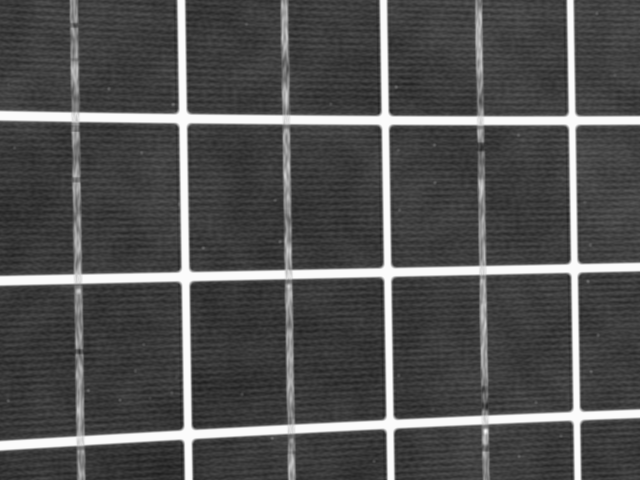
A Shadertoy shader for this texture:

```glsl
vec2 hash2(vec2 p) {
    vec3 q = fract(p.xyx * vec3(0.1031, 0.1030, 0.0973));
    q += dot(q, q.yzx + 33.33);
    return fract((q.xx + q.yz) * q.zy);
}

float cornerSlope(vec2 corner, vec2 offset) {
    float angle = 6.2832 * hash2(corner).x;
    return dot(vec2(cos(angle), sin(angle)), offset);
}

float gradientNoise(vec2 p) {
    vec2 i = floor(p), f = fract(p);
    vec2 w = f * f * f * (f * (f * 6.0 - 15.0) + 10.0);
    vec2 e = vec2(1.0, 0.0);
    return mix(mix(cornerSlope(i, f), cornerSlope(i + e, f - e), w.x),
               mix(cornerSlope(i + e.yx, f - e.yx), cornerSlope(i + 1.0, f - 1.0), w.x), w.y);
}

float smoothMin(float a, float b, float k) {
    float h = max(k - abs(a - b), 0.0) / k;
    return min(a, b) - h * h * k * 0.25;
}

// Coverage of a shape from its signed distance, with a soft photographic edge
float cover(float d, float blur) {
    float w = max(blur, 1.0 / iResolution.y);
    return 1.0 - smoothstep(-w, w, d);
}

// Sparse pale dust, one possible grain per grid square
float dust(vec2 p) {
    vec2 id = floor(p * 15.0);
    vec2 center = 0.2 + 0.6 * hash2(id + 40.0);
    float d = length(fract(p * 15.0) - center) / 15.0;
    vec2 rnd = hash2(id + 91.0);
    return step(0.8, rnd.x) * rnd.y * cover(d - 0.003, 0.003);
}

void mainImage(out vec4 fragColor, in vec2 fragCoord) {
    vec2 p = fragCoord / iResolution.y;

    // Perspective: columns narrow to the right and rows converge
    float along = p.x + (p.y - 0.5) * 0.0156 - 0.1615;
    float depth = 0.2286 - 0.021 * along;
    float cellWidth = 2.0 * depth * depth / 0.2286;
    float cellHeight = 0.3438 - 0.041 * p.x + 0.0092 * p.x * p.x;
    vec2 grid = vec2(0.5 * along / depth, (p.y - 0.415 - 0.0215 * p.x) / cellHeight);
    vec2 cell = vec2(floor(grid.x + 0.5), floor(grid.y));
    vec2 local = vec2(grid.x - cell.x, fract(grid.y));

    // Silicon: uneven tone, fine conductor lines and grain
    float tone = 0.198 + 0.03 * p.x + 0.028 * p.y;
    tone += 0.035 * (hash2(cell + 17.0).x - 0.5);
    tone += 0.05 * gradientNoise(p * 4.5) + 0.04 * gradientNoise(p * 17.0 + 8.0);
    float lineStrength = 0.028 + 0.02 * gradientNoise(p * vec2(9.0, 14.0) + 30.0);
    tone += lineStrength * cos(6.2832 * 23.0 * grid.y);
    tone += 0.06 * gradientNoise(p * vec2(95.0, 180.0));
    tone += 0.16 * dust(p);

    // White gaps between cells, filleted where they cross
    float gapX = (0.5 - abs(local.x) - 0.019) * cellWidth;
    float gapY = (min(local.y, 1.0 - local.y) - 0.03) * cellHeight;
    float gap = smoothMin(gapX, gapY, 0.012);

    // Dark rim of each cell, heavier on its right side
    float rim = local.x > 0.0 ? 0.07 : 0.035;
    tone -= rim * cover(abs(gapX - 0.006) - 0.001, 0.003);
    tone -= 0.03 * cover(abs(gapY - 0.006) - 0.001, 0.004);

    // Tarnished ribbon down the middle of each cell
    float wear = gradientNoise(vec2(cell.x * 7.3 + 2.0, p.y * 17.0));
    float streak = gradientNoise(vec2(p.x * 160.0, p.y * 45.0));
    float ribbonTone = 0.57 + 0.32 * wear + 0.24 * streak;
    float tip = cover(length(vec2(local.x * cellWidth, (local.y - 0.925) * cellHeight)) - 0.005, 0.005);
    float tipShine = hash2(cell + 5.0).y;
    ribbonTone += 0.35 * tip * tipShine;
    float pit = smoothstep(0.3, 0.45, gradientNoise(vec2(cell.x * 11.7 + 60.0, p.y * 28.0)));
    ribbonTone -= 0.25 * pit;
    float breakAt = cover((abs(local.y - 0.957) - 0.014) * cellHeight, 0.004);
    ribbonTone = mix(ribbonTone, 0.36, breakAt * (0.4 + 0.5 * hash2(cell + 63.0).x));
    float ribbonEdge = abs(local.x + 0.003 * wear) * cellWidth - 0.018 * cellWidth;
    float ribbon = cover(ribbonEdge, 0.0035);
    tone = mix(tone, ribbonTone, ribbon);

    // Gaps on top, dulled a little where a ribbon crosses
    float gapTone = 0.985 - ribbon * (0.09 + 0.2 * abs(streak));
    tone = mix(tone, gapTone, cover(gap, 0.0034));
    tone += 0.035 * exp(-max(gap, 0.0) * 130.0) * (1.0 - cover(gap, 0.0034));

    fragColor = vec4(vec3(clamp(tone, 0.0, 1.0)), 1.0);
}
```
